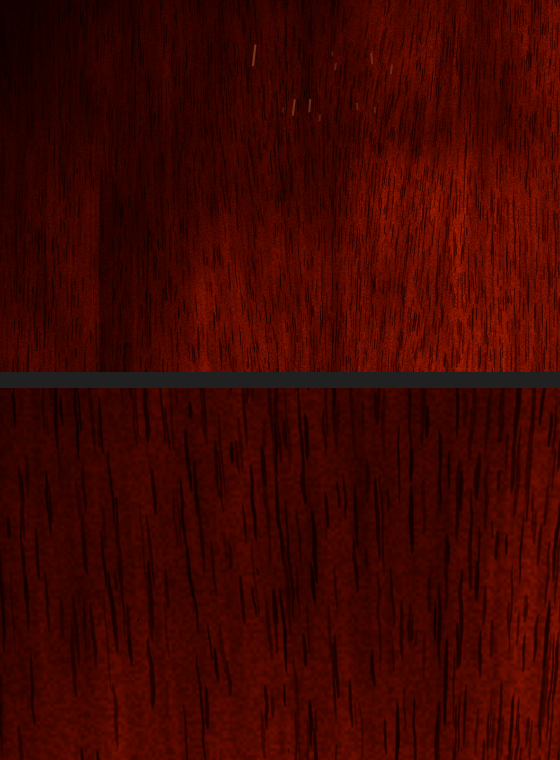
Top: the whole. Bottom: its middle third, enlarged.
Reproduce this texture procedurally as a Shadertoy shader.

```glsl
#define PORE_CELL vec2(0.0105, 0.070)
#define PORE_LAYERS 5
#define PORE_DEPTH 0.70
#define FIBRE_CONTRAST 0.27
#define BLOTCH_CONTRAST 0.75
#define GRAIN_SCALE 330.0
#define GRAIN_CONTRAST 0.38
#define SCRATCH_COUNT 11

float hash(vec2 p) {
    vec3 q = fract(p.xyx * vec3(0.1031, 0.1030, 0.0973));
    q += dot(q, q.yzx + 33.33);
    return fract((q.x + q.y) * q.z);
}

float noise(vec2 p) {
    vec2 cell = floor(p), f = fract(p);
    f = f * f * (3.0 - 2.0 * f);
    return mix(mix(hash(cell), hash(cell + vec2(1, 0)), f.x),
               mix(hash(cell + vec2(0, 1)), hash(cell + vec2(1, 1)), f.x), f.y);
}

float fbm(vec2 p) {
    float sum = 0.0, weight = 0.5;
    for (int i = 0; i < 4; i++) {
        sum += weight * noise(p);
        p = p * 2.03 + 17.3;
        weight *= 0.5;
    }
    return sum / 0.9375;
}

float bump(float x, float centre, float width) {
    float d = (x - centre) / width;
    return exp(-d * d);
}

// Bend the vertical fibres
vec2 woodSpace(vec2 p) {
    float lean = 0.12 * bump(p.x, 1.07, 0.17) - 0.07 * bump(p.x, 0.66, 0.18);
    float sway = 0.018 * (noise(p * vec2(2.5, 3.0) + 40.0) - 0.5);
    return vec2(p.x - lean * (p.y - 0.5) + sway, p.y);
}

// Short tapered strokes, one per staggered cell
float pores(vec2 q, float pixel, float density) {
    float ink = 0.0;
    for (int i = 0; i < PORE_LAYERS; i++) {
        float seed = float(i) * 37.0 + 5.0;
        vec2 size = PORE_CELL * (1.0 + 0.2 * float(i));
        vec2 g = q / size + seed;
        g.y += 9.0 * hash(vec2(floor(g.x), seed));
        vec2 id = floor(g);
        float pick = hash(id + 91.0);
        float across = 0.3 + 0.4 * hash(id + seed);
        float halfLength = mix(0.12, 0.48, hash(id + 23.0)) * size.y;
        vec2 d = (fract(g) - vec2(across, 0.5)) * size;
        d.x += 0.002 * (noise(vec2(id.x, q.y * 60.0)) - 0.5);
        float taper = 1.0 - pow(min(abs(d.y) / halfLength, 1.0), 2.0);
        float halfWidth = mix(0.0008, 0.0021, hash(id + 67.0)) * sqrt(taper);
        float edge = 0.6 * pixel + 0.0004;
        float stroke = 1.0 - smoothstep(halfWidth - edge, halfWidth + edge, abs(d.x));
        stroke *= smoothstep(0.0, 0.3, taper) * step(pick, density);
        ink = max(ink, stroke * mix(0.4, 1.0, hash(id + 11.0)));
    }
    return ink;
}

// Sparse pale nicks in the upper middle
float scratches(vec2 p, float pixel) {
    float marks = 0.0;
    for (int i = 0; i < SCRATCH_COUNT; i++) {
        float k = float(i) * 7.0;
        vec2 centre = vec2(mix(0.62, 1.15, hash(vec2(k, 3.0))),
                           mix(0.68, 0.87, hash(vec2(k, 8.0))));
        float size = hash(vec2(k, 15.0));
        float halfLength = mix(0.003, 0.028, size * size);
        vec2 d = p - centre;
        d.x -= d.y * 0.3 * (hash(vec2(k, 21.0)) - 0.5);
        float dist = length(vec2(d.x, max(abs(d.y) - halfLength, 0.0)));
        float mark = 1.0 - smoothstep(0.0008, 0.0018 + pixel, dist);
        marks = max(marks, mark * mix(0.2, 0.85, size));
    }
    return marks;
}

// Broad light falloff and joined boards
float boardLight(vec2 p, float u) {
    float light = 0.225 + 0.265 * u - 0.165 * p.y;
    float lower = 1.0 - smoothstep(0.4, 0.62, p.y);
    float seam = smoothstep(0.262, 0.270, p.x);
    light += 0.015 * lower * (1.0 - seam);
    light -= 0.075 * lower * seam * (1.0 - smoothstep(0.30, 0.50, p.x));
    light += 0.030 * smoothstep(0.906, 0.918, p.x) * lower;
    light += 0.050 * bump(p.x, 0.72, 0.15) * bump(p.y, 0.15, 0.25);
    light -= 0.050 * bump(p.x, 0.86, 0.09) * smoothstep(0.2, 0.6, p.y);
    return light;
}

void mainImage(out vec4 fragColor, in vec2 fragCoord) {
    vec2 p = fragCoord / iResolution.y;
    float u = fragCoord.x / iResolution.x;
    float pixel = 1.0 / iResolution.y;
    vec2 q = woodSpace(p);

    float red = boardLight(p, u);
    red *= 1.0 + BLOTCH_CONTRAST * (fbm(p * vec2(7.0, 4.5) + 3.0) - 0.5);
    red = min(red, 0.36 + 0.45 * (red - 0.36));
    red *= 1.0 + FIBRE_CONTRAST * (noise(q * vec2(150.0, 9.0)) - 0.5);
    red *= 1.0 + FIBRE_CONTRAST * (noise(q * vec2(42.0, 2.5) + 60.0) - 0.5);

    float density = 0.25 + 0.15 * smoothstep(0.2, 0.65, u);
    density += 0.6 * (fbm(q * vec2(9.0, 3.0) + 25.0) - 0.5);
    red *= 1.08 * (1.0 - PORE_DEPTH * pores(q, pixel, density));
    red *= 1.0 + GRAIN_CONTRAST * (noise(p * GRAIN_SCALE) - 0.5);
    red = max(red, 0.0);

    // Deep red stain warms towards orange as it brightens
    vec3 stain = vec3(red, 0.30 * red * red, 0.012 * red * red);
    vec3 bareWood = vec3(0.52, 0.25, 0.13);
    fragColor = vec4(mix(stain, bareWood, scratches(p, pixel)), 1.0);
}
```
